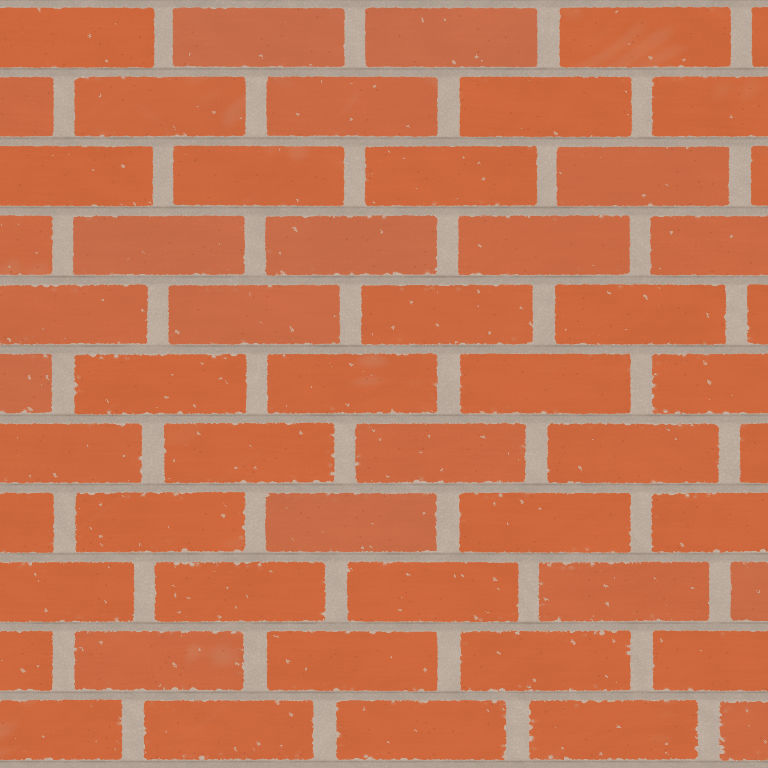
This texture is drawn by a WebGL 1 fragment shader. Its source:

```glsl
precision highp float;
// Worn running-bond brick wall: eleven courses of about four bricks, pale mortar between.
// Each brick is a rounded-box distance, roughened by layered sines and bitten by
// cellular noise; wear, lime residue and specks grow toward the foot of the wall.

uniform vec2 u_resolution;

const vec2 PITCH = vec2(0.2504, 0.0902);        // brick plus joint
const vec2 BRICK_HALF = vec2(0.1130, 0.0391);
const float TOP_MARGIN = 0.0037;
const float EVEN_JOINT = 0.213;                 // first upright joint, even courses
const float ODD_JOINT = 0.083;                  // first upright joint, odd courses
const float COURSE_DRIFT = 0.0004;              // even courses creep left going down
const float CORNER = 0.0045;
const float ROUGHNESS = 0.00055;
const float CHIP_DEPTH = 0.0065;
const float SPECK_SCALE = 48.0;

const vec3 CLAY = vec3(0.805, 0.405, 0.240);
const vec3 CLAY_DULL = vec3(0.780, 0.425, 0.290);
const vec3 CLAY_DARK = vec3(0.660, 0.330, 0.210);
const vec3 LIME = vec3(0.790, 0.690, 0.620);
const vec3 MORTAR = vec3(0.735, 0.675, 0.622);
const vec3 MORTAR_BED = vec3(0.685, 0.625, 0.578);
const vec3 MORTAR_SHADOW = vec3(0.540, 0.475, 0.430);

float hash(vec2 p) {
  return fract(sin(dot(p, vec2(127.1, 311.7))) * 43758.5453);
}

// Nearest feature point: x is its distance, y a random value for it.
vec2 cellular(vec2 p) {
  vec2 base = floor(p);
  vec2 nearest = vec2(8.0, 0.0);
  for (int j = -1; j <= 1; j++) {
    for (int i = -1; i <= 1; i++) {
      vec2 cell = base + vec2(float(i), float(j));
      vec2 point = cell + vec2(hash(cell), hash(cell + 37.3));
      float d = distance(p, point);
      if (d < nearest.x) nearest = vec2(d, hash(cell + 71.9));
    }
  }
  return nearest;
}

// Smooth, irregular undulation, roughly -1 to 1.
float waves(vec2 p) {
  p += 0.8 * sin(p.yx * 1.3 + vec2(0.7, 2.1));
  return 0.5 * sin(p.x + 1.7 * sin(p.y * 0.8)) * cos(p.y)
       + 0.3 * sin(p.x * 2.3 - p.y * 1.9 + 1.0)
       + 0.2 * sin(p.x * 4.1 + p.y * 4.7 + 2.0);
}

float roundedBox(vec2 p, vec2 halfSize, float radius) {
  vec2 q = abs(p) - halfSize + radius;
  return length(max(q, 0.0)) + min(max(q.x, q.y), 0.0) - radius;
}

void main() {
  vec2 p = gl_FragCoord.xy / u_resolution;
  p.y = 1.0 - p.y;
  float aa = max(0.75 / min(u_resolution.x, u_resolution.y), 0.0009);

  // Course and brick under this point
  float row = floor((p.y - TOP_MARGIN) / PITCH.y);
  float joint = mix(EVEN_JOINT - COURSE_DRIFT * row * row, ODD_JOINT, mod(row, 2.0));
  vec2 grid = (p - vec2(joint, TOP_MARGIN)) / PITCH;
  vec2 id = floor(grid);
  vec2 local = (fract(grid) - 0.5) * PITCH;
  float rndA = hash(id + 3.1);
  float rndB = hash(id + 17.7);
  float rndC = hash(id + 51.3);
  float wear = mix(0.3, 1.0, p.y) * mix(0.5, 1.2, rndB);

  // Slightly shifted, tilted and resized brick outline
  vec2 q = local + vec2(0.003 * (rndA - 0.5), 0.001 * (rndC - 0.5));
  q.y += q.x * (rndB - 0.5) * 0.012;
  vec2 halfSize = BRICK_HALF - vec2(0.0015 * rndC + 0.0015 * p.y, 0.0007 * rndA);
  float outline = roundedBox(q, halfSize, CORNER);
  outline += ROUGHNESS * (waves(p * 170.0) + waves(p * 410.0 + 9.0));

  // Bites out of the edges
  vec2 chip = cellular(p * vec2(95.0, 130.0));
  vec2 crumb = cellular(p * 260.0 + 5.0);
  float patchy = 0.6 + 0.7 * waves(p * 26.0);
  float bite = smoothstep(0.6, 0.1, chip.x) * smoothstep(0.45, 1.0, chip.y) * max(patchy, 0.1);
  bite += 0.3 * smoothstep(0.6, 0.1, crumb.x) * crumb.y;
  float edge = outline + CHIP_DEPTH * wear * bite;
  float whole = 1.0 - smoothstep(-aa, aa, outline);
  float face = 1.0 - smoothstep(-aa, aa, edge);

  // Mortar: darker bed joints with a shadow line under each course
  float bed = smoothstep(-0.003, 0.003, abs(local.y) - BRICK_HALF.y);
  float grain = cellular(p * 330.0).x - 0.5;
  float under = (local.y - BRICK_HALF.y - 0.0018) / 0.0013;
  float shadow = exp(-under * under) * (0.42 + 0.3 * waves(p * vec2(40.0, 8.0)));
  vec3 mortar = mix(MORTAR, MORTAR_BED, bed * 0.85);
  mortar = mix(mortar, MORTAR_SHADOW, clamp(shadow, 0.0, 1.0));
  mortar *= 1.0 + 0.07 * grain + 0.025 * waves(p * 65.0);

  // Clay: tone per brick, soft mottling, drawn-out streaks
  float dull = smoothstep(0.45, 1.05, rndA * 0.8 + 0.35 * (1.0 - p.y));
  vec3 clay = mix(CLAY, CLAY_DULL, dull);
  clay *= 1.0 + 0.015 * waves(p * vec2(22.0, 34.0) + 6.0 * rndC)
              + 0.010 * waves(p * vec2(16.0, 300.0)) + 0.025 * grain;
  float haze = smoothstep(0.25, 0.9, waves(p * vec2(19.0, 27.0) + 20.0 * rndB));
  clay = mix(clay, LIME, 0.20 * haze * smoothstep(0.6, 1.0, rndC));

  // Lime dust near the edges, pale specks and dark pits
  float dust = exp(min(edge, 0.0) / 0.0035) * smoothstep(0.2, 0.9, bite + 0.2 * patchy);
  clay = mix(clay, LIME, 0.5 * wear * dust);
  vec2 speck = cellular(p * SPECK_SCALE + 0.12 * waves(p * 300.0));
  float size = 0.13 * smoothstep(0.87 - 0.22 * wear, 1.0, speck.y);
  clay = mix(clay, LIME, 0.75 * (1.0 - smoothstep(size * 0.6, size + 0.02, speck.x)) * step(0.02, size));
  vec2 pit = cellular(p * vec2(55.0, 75.0) + 23.0);
  clay = mix(clay, CLAY_DARK, 0.4 * smoothstep(0.13, 0.04, pit.x) * step(0.82, pit.y));

  vec3 color = mix(mortar, LIME * (1.0 + 0.05 * grain), 0.75 * whole);
  gl_FragColor = vec4(mix(color, clay, face), 1.0);
}
```
